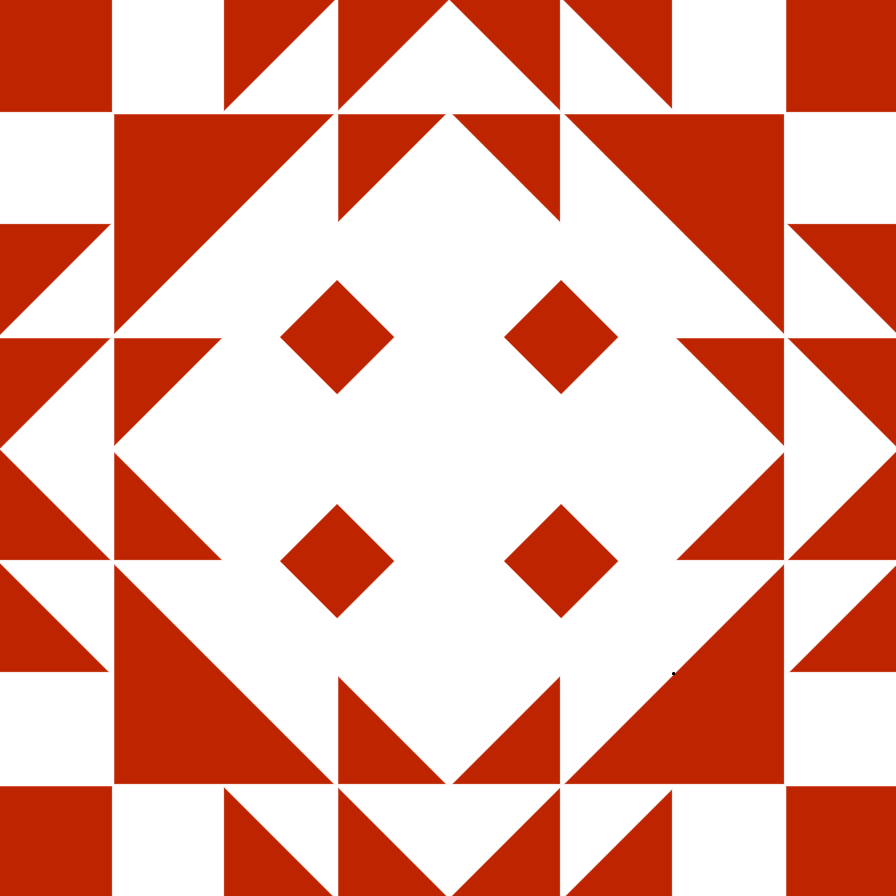
Write a Shadertoy shader that draws this background.

```glsl
// Signed distance to a right triangle whose square corner faces the quadrant corner
float cornerTriangle(vec2 q, vec2 corner, float diagonal) {
    vec2 legs = corner - q;
    return max(max(legs.x, legs.y), (q.x + q.y - diagonal) * 0.7071);
}

void mainImage(out vec4 fragColor, in vec2 fragCoord) {
    // Grid of eight by eight cells, y counted from the top
    vec2 cell = 8.0 * fragCoord / iResolution.xy;
    cell.y = 8.0 - cell.y;
    float pixel = 8.0 / min(iResolution.x, iResolution.y);

    // Fold four quadrants into one, then fold that along its diagonal
    vec2 offset = cell - 4.01;
    vec2 q = 4.01 - abs(offset);
    if (q.y > q.x) {
        q = q.yx;
        offset = offset.yx;
    }

    // Corner square and the two border triangles
    float shape = q.x - 1.0;
    float borderStart = 2.01 + 0.01 * sign(offset.x);
    shape = min(shape, cornerTriangle(q, vec2(borderStart, -1.0), 2.99));
    shape = min(shape, cornerTriangle(q, vec2(3.02, -1.0), 4.005));

    // Large inner triangle and its small neighbour
    shape = min(shape, cornerTriangle(q, vec2(1.02), 4.0));
    shape = min(shape, cornerTriangle(q, vec2(3.02, 1.02), 5.0));

    // Central diamond
    vec2 fromDiamond = abs(q - 3.01);
    shape = min(shape, (fromDiamond.x + fromDiamond.y - 0.51) * 0.7071);

    vec3 red = vec3(0.75, 0.14, 0.0);
    vec3 color = mix(red, vec3(1.0), smoothstep(-0.8 * pixel, 0.8 * pixel, shape));

    // Tiny dark speck on the lower right diagonal
    float speck = length(cell - 6.015) - 0.015;
    color *= smoothstep(-0.5 * pixel, 0.5 * pixel, speck);

    fragColor = vec4(color, 1.0);
}
```
